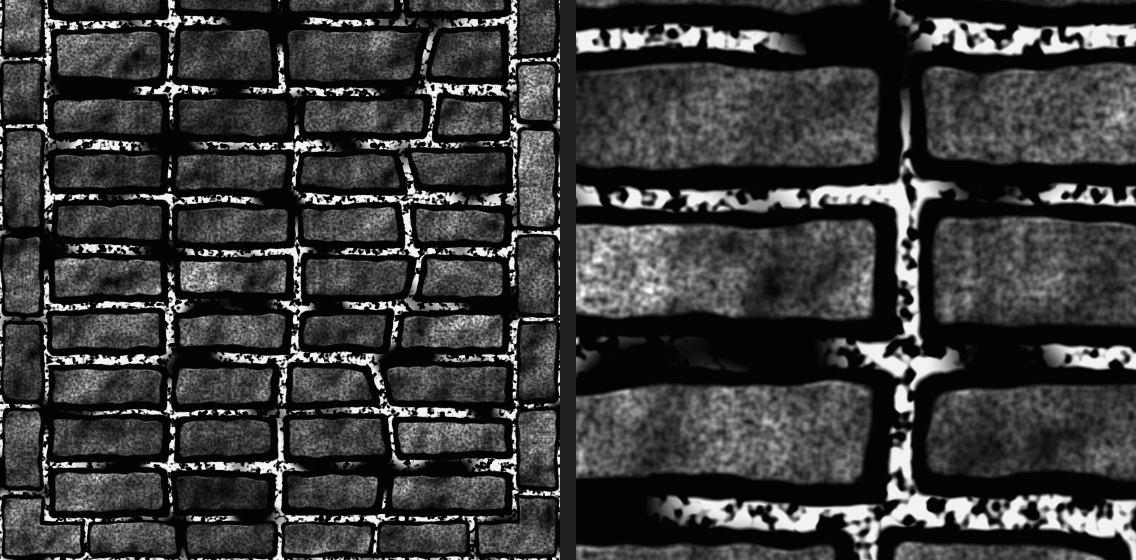
Left, the full canvas; right, a detail of the centre.
Reproduce this texture map procedurally as a WebGL 1 fragment shader.

```glsl
precision highp float;
// Rough stone wall: ten courses of four blocks, framed by side strips, a base
// course and L-shaped corners. Each cell yields distances to its four edges;
// these shape the pale mortar, the black rim and the grainy chiselled face.

uniform vec2 u_resolution;

float hash(vec2 p) {
  return fract(sin(dot(p, vec2(127.1, 311.7))) * 43758.5);
}

vec2 gradient(vec2 cell) {
  float angle = 6.2832 * hash(cell);
  return vec2(cos(angle), sin(angle));
}

float gnoise(vec2 p) {
  vec2 i = floor(p), f = p - i;
  vec2 w = f * f * f * (f * (f * 6.0 - 15.0) + 10.0);
  vec2 o = vec2(1.0, 0.0);
  float low = mix(dot(gradient(i), f), dot(gradient(i + o.xy), f - o.xy), w.x);
  float high = mix(dot(gradient(i + o.yx), f - o.yx), dot(gradient(i + o.xx), f - o.xx), w.x);
  return 1.4 * mix(low, high, w.y);
}

float fbm(vec2 p) {
  float sum = 0.0, amp = 0.6;
  for (int k = 0; k < 4; k++) {
    sum += amp * gnoise(p);
    p = mat2(1.6, 1.2, -1.2, 1.6) * p + 5.3;
    amp *= 0.5;
  }
  return sum;
}

float smoothMin(float a, float b, float k) {
  float h = max(k - abs(a - b), 0.0) / k;
  return min(a, b) - 0.25 * k * h * h;
}

// Rounded inside distance from left, right, bottom and top distances.
float insideDistance(vec4 e, float k) {
  return smoothMin(smoothMin(e.x, e.y, k), smoothMin(e.z, e.w, k), k);
}

float courseEdge(float row) {
  return 0.073 + 0.0955 * row + 0.0275 * step(8.5, row);
}

float stripEdge(float k) {
  return 0.12 + 0.155 * k + 0.035 * step(abs(k - 4.0), 0.5);
}

// Inner wall: courses with one steady joint and two that wander and lean.
vec4 wallCell(vec2 p, out vec2 id) {
  float row = min(floor((p.y - 0.073) / 0.0955), 8.0) + step(0.96, p.y);
  float low = courseEdge(row), high = courseEdge(row + 1.0);
  float t = p.y - 0.5 * (low + high);
  float a = 0.305 + t * 0.12 * (hash(vec2(row, 3.0)) - 0.5);
  float b = mix(0.5, 0.528, step(2.5, row) * step(row, 7.5)) + t * 0.16 * (hash(vec2(row, 8.0)) - 0.5);
  float c = 0.675 + 0.012 * min(row, 14.0 - row) + 0.02 * cos((row - 4.0) * 1.8)
          + t * 0.24 * sin((row - 2.6) * 1.5);
  id = vec2(step(a, p.x) + step(b, p.x) + step(c, p.x), row);
  float left = id.x < 0.5 ? 0.083 : id.x < 1.5 ? a : id.x < 2.5 ? b : c;
  float right = id.x < 0.5 ? a : id.x < 1.5 ? b : id.x < 2.5 ? c : 0.919;
  return vec4(p.x - left, right - p.x, p.y - low, high - p.y);
}

// Frame: stacked side strips, base course and mirrored corner blocks.
vec4 frameCell(vec2 p, out vec2 id) {
  float side = step(0.5, p.x);
  float x = min(p.x, 1.0 - p.x);
  float corner = max(min(0.156 - x, 0.073 - p.y), min(0.082 - x, 0.12 - p.y));
  if (corner > 0.0) {
    id = vec2(40.0, side);
    return vec4(x, 1.0, p.y, corner);
  }
  if (p.y < 0.073) {
    float k = floor((p.x - 0.154) / 0.172);
    float left = 0.154 + 0.172 * k;
    id = vec2(30.0, k);
    return vec4(p.x - left, left + 0.172 - p.x, p.y, 0.073 - p.y);
  }
  float k = floor((p.y - 0.12) / 0.155) - step(abs(p.y - 0.7575), 0.0175);
  float left = 0.919 * side;
  id = vec2(20.0 + side, k);
  return vec4(p.x - left, left + 0.082 - p.x, p.y - stripEdge(k), stripEdge(k + 1.0) - p.y);
}

// Chiselled stone lit from the upper left, with fine grain.
float stoneTone(vec2 p, vec2 id, float rise) {
  vec2 q = p * 13.0 + id * 7.3;
  float relief = fbm(q) - fbm(q + vec2(-0.14, 0.16));
  float base = mix(0.2, 0.4, hash(id + 2.7));
  float tone = base * (1.0 + 1.7 * relief + 0.5 * gnoise(q * 0.8 + 9.0) + 0.35 * (rise - 0.5));
  float grain = gnoise(p * 165.0) + 0.7 * gnoise(p * 290.0);
  return max(tone, 0.03) * (1.0 + 0.6 * grain);
}

void main() {
  vec2 uv = gl_FragCoord.xy / u_resolution;
  float soft = max(0.002, 1.0 / u_resolution.y);
  vec2 p = uv + 0.004 * vec2(gnoise(uv * 14.0), gnoise(uv * 14.0 + 31.0));
  vec2 id;
  bool inWall = p.x > 0.083 && p.x < 0.919 && p.y > 0.073;
  vec4 edges;
  if (inWall) edges = wallCell(p, id); else edges = frameCell(p, id);
  float wall = inWall ? 1.0 : 0.0;

  // Uneven joint widths and tilted beds.
  vec4 h = vec4(hash(id), hash(id + 11.3), hash(id + 23.7), hash(id + 37.1));
  float across = edges.x / (edges.x + edges.y);
  edges -= 0.002 + mix(0.002, 0.008, wall) * h * h;
  edges.zw -= wall * 0.007 * h.xy * mix(across, 1.0 - across, step(0.5, h.z));
  float block = insideDistance(edges, 0.012) + 0.0015 * gnoise(uv * 80.0);

  // Face set back behind a black rim.
  vec4 rim = mix(vec4(0.004, 0.006, 0.007, 0.005), vec4(0.009, 0.012, 0.012, 0.009), wall);
  vec4 inner = edges - rim;
  float face = insideDistance(inner, 0.01) + 0.003 * gnoise(uv * 38.0);
  float rise = clamp(edges.z / (edges.z + edges.w), 0.0, 1.0);
  float tone = stoneTone(uv, id, rise);
  vec2 shade = vec2(uv.x - 0.42, abs(uv.y - 0.5) - 0.4);
  tone *= 1.0 - 0.5 * exp(-25.0 * dot(shade, shade));
  float lip = (1.0 - smoothstep(0.0, 0.003, abs(face - 0.002))) * (1.0 - smoothstep(0.002, 0.006, inner.w - face));
  tone += 0.3 * lip * smoothstep(-0.3, 0.4, gnoise(uv * 30.0 + 4.0));
  float color = tone * smoothstep(0.0, 2.0 * soft, face);

  // Crumbled mortar, missing in patches.
  float grunge = smoothstep(-0.35, 0.25, gnoise(uv * 75.0) + 0.7 * gnoise(uv * 170.0) + 0.1);
  float kept = smoothstep(-0.45, 0.0, gnoise(uv * 10.0 + 17.0));
  float mortar = (1.0 - smoothstep(-0.5 * soft, soft, block)) * grunge * kept;
  color = mix(color, 0.95, mortar);
  gl_FragColor = vec4(vec3(clamp(max(color, 0.012), 0.0, 1.0)), 1.0);
}
```
